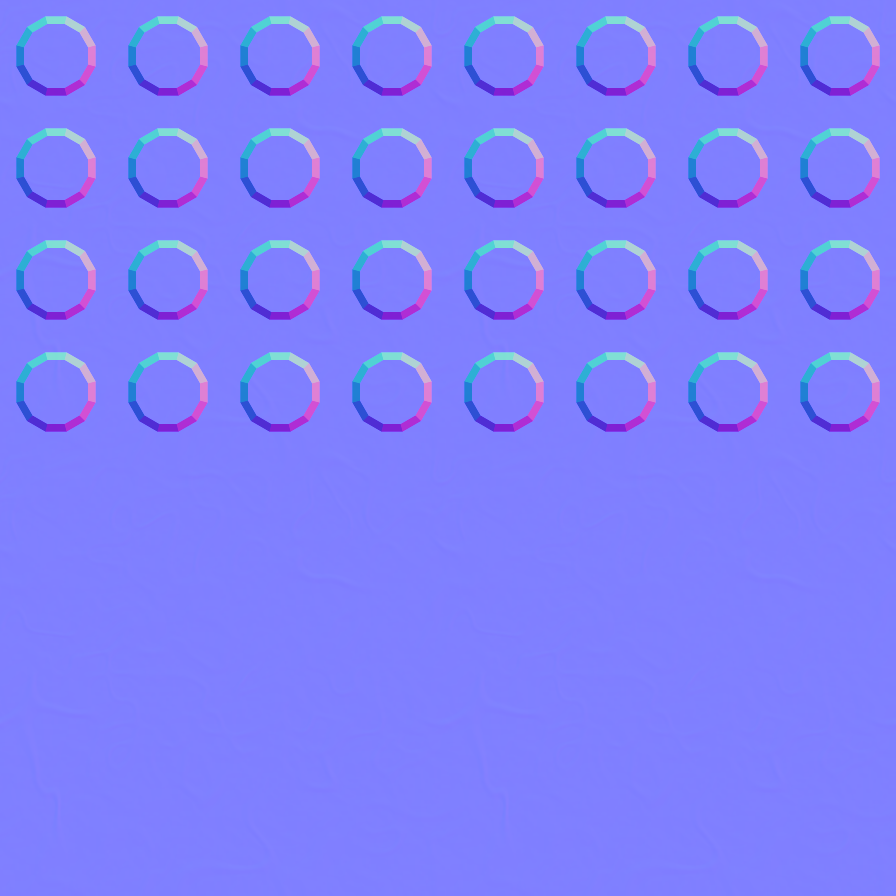
Reproduce this texture map procedurally as a Shadertoy shader.

```glsl
const float TAU = 6.2831853;
const float GRID = 8.0;
const float SIDES = 12.0;
const float OUTER_APOTHEM = 0.354;
const float INNER_APOTHEM = 0.286;
const float BEVEL_TILT = 0.75;

float hash(vec2 p) {
    return fract(sin(dot(p, vec2(127.1, 311.7))) * 43758.5453);
}

// Value noise that wraps after a whole number of cells
float tiledNoise(vec2 p, float period) {
    p *= period;
    vec2 cell = floor(p);
    vec2 f = fract(p);
    f = f * f * (3.0 - 2.0 * f);
    vec2 lo = mod(cell, period);
    vec2 hi = mod(cell + 1.0, period);
    return mix(mix(hash(lo), hash(vec2(hi.x, lo.y)), f.x),
               mix(hash(vec2(lo.x, hi.y)), hash(hi), f.x), f.y);
}

// Thin wrinkles along the mid level of the noise
float crease(vec2 p, float period, float width) {
    float level = abs(tiledNoise(p, period) - 0.5);
    return 1.0 - smoothstep(0.0, width, level);
}

// Plaster relief: sparse wrinkles over soft grain
float plasterHeight(vec2 p) {
    vec2 warp = vec2(tiledNoise(p + 0.37, 9.0), tiledNoise(p + 0.71, 9.0)) - 0.5;
    vec2 q = p + 0.07 * warp;
    float patches = smoothstep(0.4, 0.8, tiledNoise(p + 0.13, 7.0));
    float wrinkles = crease(q, 11.0, 0.14) * patches;
    wrinkles += 0.45 * crease(q + 0.29, 19.0, 0.2) * (1.0 - patches);
    return wrinkles + 0.5 * tiledNoise(q, 38.0) + 0.22 * tiledNoise(p, 83.0);
}

vec2 plasterSlope(vec2 uv, float stepSize, float strength) {
    vec2 p = uv * 2.0;
    float h = plasterHeight(p);
    float dx = plasterHeight(p + vec2(2.0 * stepSize, 0.0)) - h;
    float dy = plasterHeight(p + vec2(0.0, 2.0 * stepSize)) - h;
    return -strength * vec2(dx, dy);
}

vec2 facetDirection(float index) {
    float angle = index * TAU / SIDES;
    return vec2(cos(angle), sin(angle));
}

// Distance from the centre measured along the nearest facet normal
float polygonRadius(vec2 p) {
    float turn = atan(p.y, p.x) * SIDES / TAU;
    return length(p) * cos((turn - floor(turn + 0.5)) * TAU / SIDES);
}

// Facet normal, blended across one pixel where facets join
vec2 facetNormal(vec2 p, float pixel) {
    float turn = atan(p.y, p.x) * SIDES / TAU;
    float index = floor(turn);
    float blur = 0.5 * pixel * SIDES / (TAU * max(length(p), 0.1));
    float blend = smoothstep(0.5 - blur, 0.5 + blur, turn - index);
    return mix(facetDirection(index), facetDirection(index + 1.0), blend);
}

float ringMask(float radius, float inner, float outer, float pixel) {
    float middle = 0.5 * (inner + outer);
    float d = abs(radius - middle) - 0.5 * (outer - inner);
    return 1.0 - smoothstep(-0.5 * pixel, 0.5 * pixel, d);
}

void mainImage(out vec4 fragColor, in vec2 fragCoord) {
    vec2 uv = fragCoord / iResolution.xy;
    float pixel = GRID / iResolution.y;

    // Bevelled rings fill the upper half
    vec2 p = fract(uv * GRID) - 0.5;
    float ring = ringMask(polygonRadius(p), INNER_APOTHEM, OUTER_APOTHEM, pixel);
    ring *= step(0.5, uv.y);

    vec2 relief = plasterSlope(uv, 0.0014, 0.085);
    vec2 bevel = BEVEL_TILT * facetNormal(p, pixel) + 0.3 * relief;
    vec2 tilt = mix(relief, bevel, ring);

    // Pack the surface normal into colour
    vec3 normal = vec3(tilt, sqrt(max(0.0, 1.0 - dot(tilt, tilt))));
    fragColor = vec4(0.5 + 0.5 * normal, 1.0);
}
```
